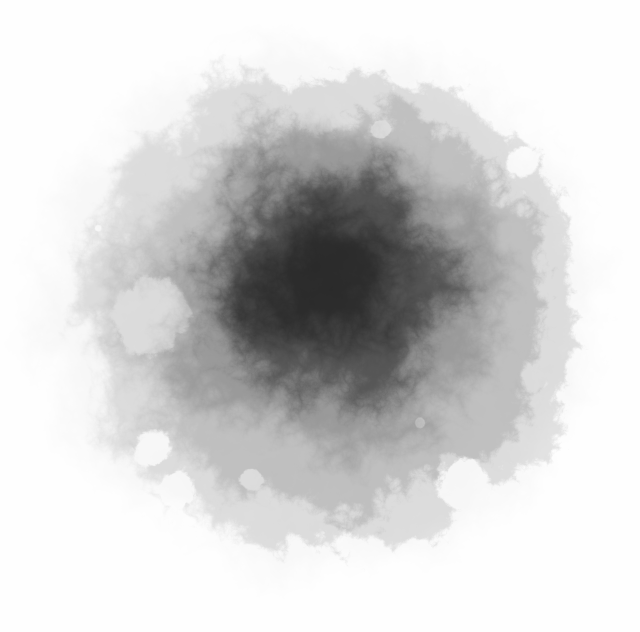
Write a Shadertoy shader that draws this background.

```glsl
const float PAPER = 0.996;
const float NOISE_SCALE = 8.0;
const float MOTTLE = 0.09;
const float NOTCH_RIPPLE = 0.05;
const int OCTAVES = 6;
const int WASHES = 6;
const int NOTCHES = 9;
const int TORN_FIRST = 1;
const int TORN_LAST = 2;

// Wash ellipses: centre and radii, in canvas heights
const vec4 WASH_SHAPE[WASHES] = vec4[](
    vec4(0.505, 0.520, 0.425, 0.400),
    vec4(0.522, 0.512, 0.378, 0.372),
    vec4(0.537, 0.512, 0.335, 0.302),
    vec4(0.530, 0.535, 0.248, 0.228),
    vec4(0.522, 0.553, 0.182, 0.164),
    vec4(0.520, 0.562, 0.108, 0.094));

// Edge softness, edge raggedness, ink strength
const vec3 WASH_INK[WASHES] = vec3[](
    vec3(0.055, 0.08, 0.03),
    vec3(0.012, 0.11, 0.11),
    vec3(0.018, 0.12, 0.13),
    vec3(0.055, 0.12, 0.20),
    vec3(0.050, 0.12, 0.45),
    vec3(0.060, 0.10, 0.49));

// Bare patches: centre, radius, first wash they cut
const vec4 NOTCH[NOTCHES] = vec4[](
    vec4(0.240, 0.290, 0.034, 1.0),
    vec4(0.278, 0.222, 0.030, 1.0),
    vec4(0.735, 0.236, 0.046, 1.0),
    vec4(0.830, 0.745, 0.034, 1.0),
    vec4(0.603, 0.795, 0.015, 2.0),
    vec4(0.155, 0.639, 0.006, 1.0),
    vec4(0.665, 0.331, 0.007, 2.0),
    vec4(0.395, 0.242, 0.022, 2.0),
    vec4(0.235, 0.495, 0.062, 2.0));

vec2 gradientAt(ivec2 cell) {
    uint h = uint(cell.x) * 1597334677u ^ uint(cell.y) * 3812015801u;
    h = (h ^ (h >> 15)) * 2246822519u;
    h = (h ^ (h >> 13)) * 3266489917u;
    float angle = float((h ^ (h >> 16)) & 65535u) / 65536.0 * 6.28319;
    return vec2(cos(angle), sin(angle));
}

float gradientNoise(vec2 p) {
    ivec2 i = ivec2(floor(p));
    vec2 f = fract(p);
    vec2 u = f * f * f * (f * (f * 6.0 - 15.0) + 10.0);
    float a = dot(gradientAt(i), f);
    float b = dot(gradientAt(i + ivec2(1, 0)), f - vec2(1, 0));
    float c = dot(gradientAt(i + ivec2(0, 1)), f - vec2(0, 1));
    float d = dot(gradientAt(i + ivec2(1, 1)), f - vec2(1, 1));
    return mix(mix(a, b, u.x), mix(c, d, u.x), u.y);
}

// Smooth base octave with rounded, cloud-like lobes on top
float cloudNoise(vec2 p) {
    float sum = 0.6 * gradientNoise(p);
    float amplitude = 0.55;
    for (int i = 1; i < OCTAVES; i++) {
        p = mat2(0.8, 0.6, -0.6, 0.8) * p * 2.0 + 7.3;
        sum += amplitude * (abs(gradientNoise(p)) - 0.22);
        amplitude *= 0.6;
    }
    return sum;
}

float ellipseDistance(vec2 p, vec4 shape) {
    return (length((p - shape.xy) / shape.zw) - 1.0) * min(shape.z, shape.w);
}

void mainImage(out vec4 fragColor, in vec2 fragCoord) {
    vec2 p = fragCoord / iResolution.y;
    float pixel = 1.0 / iResolution.y;
    float tone = PAPER;

    // Layer the washes from the pale halo to the dark core
    for (int i = 0; i < WASHES; i++) {
        float cloud = cloudNoise(p * NOISE_SCALE + float(i) * vec2(13.7, 29.1));
        vec3 ink = WASH_INK[i];
        bool torn = i >= TORN_FIRST && i <= TORN_LAST;

        // Torn washes bleed more on the left
        float bleed = torn ? mix(2.6, 1.0, smoothstep(0.15, 0.5, p.x)) : 1.0;
        float softness = max(ink.x * bleed, pixel);
        float edge = ellipseDistance(p, WASH_SHAPE[i]) + ink.y * cloud;
        float cover = 1.0 - smoothstep(-softness, softness, edge);

        // Cut the bare patches
        for (int n = 0; torn && n < NOTCHES; n++) {
            vec4 notch = NOTCH[n];
            if (i < int(notch.w)) continue;
            float ripple = cloud * min(NOTCH_RIPPLE, notch.z);
            float gap = length(p - notch.xy) - notch.z - ripple;
            float rim = max(0.1 * notch.z, pixel);
            cover *= smoothstep(-rim, rim, gap);
        }

        // Uneven pigment inside the wash
        float strength = ink.z * (1.0 + MOTTLE * cloud);
        tone *= 1.0 - strength * cover;
    }
    fragColor = vec4(vec3(tone), 1.0);
}
```
